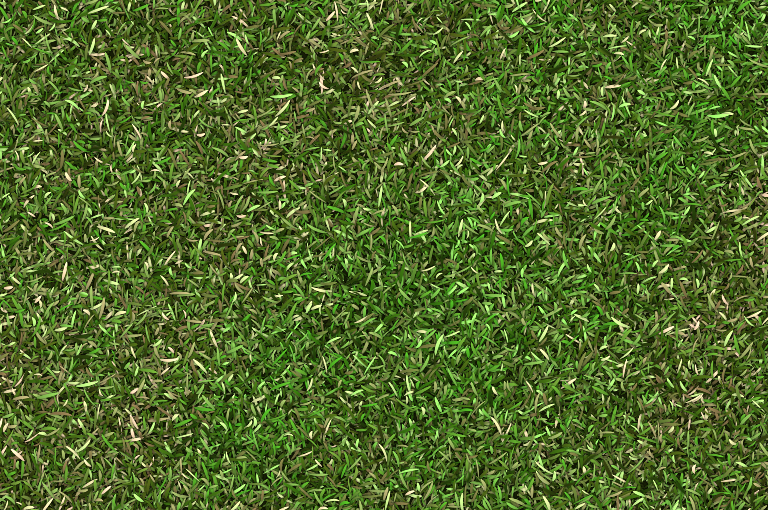
This texture is drawn by a WebGL 1 fragment shader. Its source:

```glsl
precision highp float;
// Draws a sunlit lawn seen from above: short tangled blades, lush and dry patches.

uniform vec2 u_resolution;

#define LAYERS 16
#define CELLS_PER_HEIGHT 38.0
#define MIN_REACH 0.32
#define MAX_REACH 0.88
#define MIN_WIDTH 0.055
#define MAX_WIDTH 0.125
#define LEAN 0.3
#define SPREAD 1.45
#define SHADOW 0.22
#define PATCH_TINT 0.3

const vec3 SOIL  = vec3(0.09, 0.12, 0.02);
const vec3 DEEP  = vec3(0.14, 0.20, 0.04);
const vec3 MOSS  = vec3(0.23, 0.35, 0.07);
const vec3 LEAF  = vec3(0.34, 0.55, 0.17);
const vec3 OLIVE = vec3(0.39, 0.42, 0.22);
const vec3 PALE  = vec3(0.50, 0.60, 0.33);
const vec3 STRAW = vec3(0.73, 0.81, 0.55);

vec4 hash4(vec3 p) {
  vec4 q = fract(p.xyzx * vec4(0.1031, 0.1030, 0.0973, 0.1099));
  q += dot(q, q.wzxy + 33.33);
  return fract((q.xxyz + q.yzzw) * q.zywx);
}

// Slow layered sines, about -1 to 1
float patches(vec2 p) {
  float s = sin(p.x * 4.1 + 1.6 * sin(p.y * 3.3 + 0.7));
  s += 0.7 * sin(p.y * 8.3 - p.x * 5.2 + 1.5 * sin(p.x * 7.1));
  s += 0.5 * sin(p.x * 17.0 + p.y * 11.0 + 2.0 * sin(p.y * 14.0));
  return s / 2.2;
}

// Picks a blade colour by its share of the lawn
vec3 bladeColor(float pick) {
  vec3 c = mix(DEEP, MOSS, step(0.10, pick));
  c = mix(c, LEAF, step(0.37, pick));
  c = mix(c, OLIVE, step(0.53, pick));
  c = mix(c, PALE, step(0.70, pick));
  return mix(c, STRAW, step(0.90, pick));
}

// x: signed distance to the side of a curved, tapered blade; y: position from root to tip
vec2 blade(vec2 p, float angle, float reach, float width, float bend) {
  float s = sin(angle), c = cos(angle);
  p = vec2(c * p.x - s * p.y, s * p.x + c * p.y);
  float along = p.y / reach;
  float across = abs(p.x - bend * along * along);
  float taper = sqrt(max(0.0, 1.0 - along * along));
  float side = across - width * taper;
  return vec2(max(side, abs(p.y) - reach), clamp(0.5 + 0.5 * along, 0.0, 1.0));
}

void main() {
  vec2 uv = gl_FragCoord.xy / u_resolution.y;
  float pixel = CELLS_PER_HEIGHT / u_resolution.y;
  float dryness = patches(uv);
  float turn = 0.35 * patches(uv.yx * 1.3 + 4.0);
  vec3 color = SOIL;

  // Blades from the ground up, each layer on its own shifted grid
  for (int layer = 0; layer < LAYERS; layer++) {
    float level = float(layer);
    float height = level / float(LAYERS - 1);
    vec2 shift = hash4(vec3(level, 7.0, 3.0)).xy * 20.0;
    vec2 p = uv * CELLS_PER_HEIGHT + shift;
    vec2 cell = floor(p);

    for (int j = -1; j <= 1; j++) {
      for (int i = -1; i <= 1; i++) {
        vec2 id = cell + vec2(float(i), float(j));
        vec4 place = hash4(vec3(id + 5.0, level * 3.7 + 1.0));
        vec4 look = hash4(vec3(id + 61.0, level * 5.3 + 9.0));

        float angle = LEAN + turn + SPREAD * (place.z * 2.0 - 1.0);
        float reach = mix(MIN_REACH, MAX_REACH, place.w * place.w);
        float width = mix(MIN_WIDTH, MAX_WIDTH, look.y);
        vec2 shape = blade(p - id - place.xy, angle, reach, width, 0.24 * (look.z - 0.5));

        // Shade around the blade, then the blade itself
        color *= 1.0 - SHADOW * (1.0 - smoothstep(0.0, 0.16, shape.x));
        float tint = clamp(0.5 + PATCH_TINT * dryness + 0.9 * (look.w - 0.5), 0.0, 1.0);
        vec3 c = bladeColor(look.x);
        c *= mix(vec3(0.78, 1.08, 0.70), vec3(1.20, 0.94, 1.16), tint);
        c *= mix(0.86, 1.20, shape.y) * mix(0.90, 1.18, height);
        float cover = 1.0 - smoothstep(-0.5 * pixel, 0.5 * pixel, shape.x);
        color = mix(color, c, cover);
      }
    }
  }

  gl_FragColor = vec4(clamp(color, 0.0, 1.0), 1.0);
}
```
